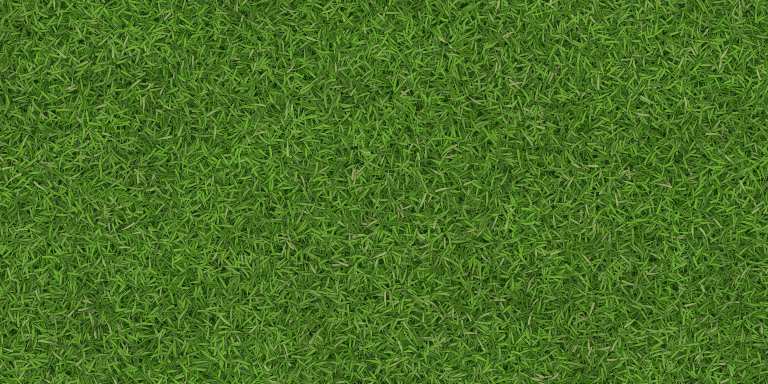
Give the GLSL for this texture, as a WebGL 2 fragment shader.

```glsl
#version 300 es
precision highp float;
// Dense lawn seen from above: layered, tapered, slightly bent grass blades.

#define LAYERS 14
#define CELL 0.027          // spacing of blades, in canvas heights
#define HALF_WIDTH 0.0030   // widest half width of a blade
#define BEND 0.35           // curvature of the blades
#define SHADOW 0.22         // darkening around each blade
#define STRAW_SHARE 0.06    // share of pale dry blades
#define DULL_SHARE 0.40     // share of less saturated blades
#define SOIL vec3(0.07, 0.19, 0.02)
#define DARK vec3(0.11, 0.26, 0.03)
#define SHADE vec3(0.19, 0.37, 0.06)
#define MID vec3(0.29, 0.49, 0.11)
#define LIGHT vec3(0.42, 0.65, 0.19)

uniform vec2 u_resolution;
out vec4 fragColor;

// Integer hash giving three values from 0 to 1.
vec3 hash3(ivec3 key) {
    uvec3 v = uvec3(key + 4096) * 1664525u + 1013904223u;
    v.x += v.y * v.z; v.y += v.z * v.x; v.z += v.x * v.y;
    v ^= v >> 16u;
    v.x += v.y * v.z; v.y += v.z * v.x; v.z += v.x * v.y;
    return vec3(v >> 8u) / 16777216.0;
}

// Smooth value noise for broad patches.
float patchNoise(vec2 p) {
    ivec2 cell = ivec2(floor(p));
    vec2 f = smoothstep(0.0, 1.0, fract(p));
    float a = hash3(ivec3(cell, 901)).x;
    float b = hash3(ivec3(cell + ivec2(1, 0), 901)).x;
    float c = hash3(ivec3(cell + ivec2(0, 1), 901)).x;
    float d = hash3(ivec3(cell + ivec2(1, 1), 901)).x;
    return mix(mix(a, b, f.x), mix(c, d, f.x), f.y);
}

// Greens from deep shade to sunlit.
vec3 grassRamp(float tone) {
    vec3 color = mix(DARK, SHADE, smoothstep(0.15, 0.38, tone));
    color = mix(color, MID, smoothstep(0.38, 0.62, tone));
    return mix(color, LIGHT, smoothstep(0.62, 0.90, tone));
}

// Paints one blade and its soft shadow over the colour below.
vec3 paintBlade(vec3 below, vec2 p, vec3 shape, vec3 tint, float depth, float pixel) {
    float angle = 6.2831853 * shape.x;
    vec2 along = vec2(cos(angle), sin(angle));
    vec2 q = vec2(dot(p, along), dot(p, vec2(-along.y, along.x)));
    float halfLength = CELL * mix(0.45, 0.85, shape.y);
    float t = clamp(q.x / halfLength, -1.0, 1.0);
    q.y += BEND * (shape.z - 0.5) * halfLength * (t * t - 0.4);

    // Broad near the root, pointed at the tip.
    float width = HALF_WIDTH * mix(0.75, 1.1, tint.z) * (1.0 - 0.75 * smoothstep(-0.3, 1.0, t));
    float dist = length(vec2(max(abs(q.x) - halfLength, 0.0), q.y)) - width;
    float cover = clamp(0.5 - dist / pixel, 0.0, 1.0);
    float shadow = SHADOW * (1.0 - smoothstep(0.0, HALF_WIDTH, dist));

    float tone = 0.60 * depth + 0.55 * tint.x - 0.02 + 0.10 * t;
    vec3 color = grassRamp(tone);
    color += step(tint.y, DULL_SHARE) * vec3(0.015, -0.03, 0.055);
    float straw = step(1.0 - STRAW_SHARE, tint.y);
    color = mix(color, vec3(0.58, 0.66, 0.37) * (0.55 + 0.45 * depth), straw);
    color *= 1.0 + 0.10 * clamp(q.y / HALF_WIDTH, -1.0, 1.0);
    return mix(below * (1.0 - shadow), color, cover);
}

void main() {
    float pixel = 1.0 / u_resolution.y;
    vec2 p = gl_FragCoord.xy * pixel;
    vec3 color = SOIL;

    // Layers rise from the shaded base to the lit tips.
    for (int layer = 0; layer < LAYERS; layer++) {
        float depth = float(layer) / float(LAYERS - 1);
        vec2 grid = p / CELL + hash3(ivec3(layer, 7, 77)).xy * 9.0;
        ivec2 home = ivec2(floor(grid));
        for (int y = -1; y <= 1; y++) {
            for (int x = -1; x <= 1; x++) {
                ivec2 cell = home + ivec2(x, y);
                vec3 place = hash3(ivec3(cell, layer));
                vec3 shape = hash3(ivec3(cell, layer + 100));
                vec3 tint = hash3(ivec3(cell, layer + 200));
                vec2 offset = (grid - vec2(cell) - place.xy) * CELL;
                color = paintBlade(color, offset, shape, tint, depth, pixel);
            }
        }
    }

    // Gentle light and dark patches across the lawn.
    color *= 0.95 + 0.12 * patchNoise(p * 9.0);
    fragColor = vec4(color, 1.0);
}
```
